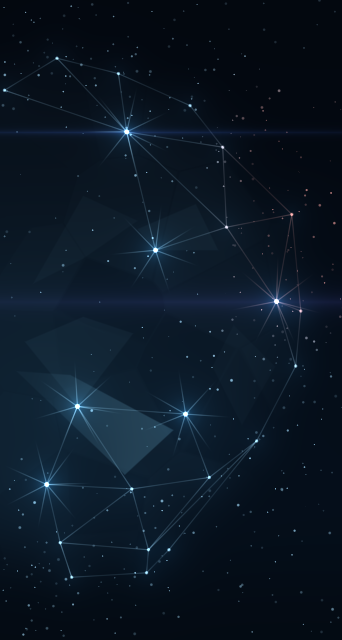
Write a WebGL 2 fragment shader that draws this background.

```glsl
#version 300 es
precision highp float;
// A dark globe of linked stars: faint facets, thin web, glowing hubs and scattered dust.
uniform vec2 u_resolution;
out vec4 fragColor;

// Lengths are fractions of the canvas height.
const vec2 GLOBE_CENTER = vec2(0.07, 0.505);
const float GLOBE_RADIUS = 0.405;
const float LINE_WIDTH = 0.0019;
const float RAY_LENGTH = 0.075;
const float RAY_COUNT = 7.0;
const int HUBS = 6;
const int DUST_LAYERS = 4;
const vec3 NIGHT = vec3(0.012, 0.030, 0.060);
const vec3 DEEP_BLUE = vec3(0.018, 0.055, 0.100);
const vec3 GLOBE_TINT = vec3(0.026, 0.046, 0.058);
const vec3 FACET_TINT = vec3(0.090, 0.135, 0.150);
const vec3 COOL = vec3(0.62, 0.80, 0.88);
const vec3 WARM = vec3(0.88, 0.55, 0.50);
const vec3 GLOW = vec3(0.10, 0.30, 0.44);
const vec3 VIOLET = vec3(0.075, 0.070, 0.165);

// Web corners, hubs first.
const vec2 NODE[23] = vec2[23](
  vec2(.198, .794), vec2(.243, .609), vec2(.432, .529), vec2(.121, .365),
  vec2(.290, .353), vec2(.073, .243), vec2(.354, .645), vec2(.232, .141),
  vec2(.094, .152), vec2(.348, .770), vec2(.185, .885), vec2(.089, .909),
  vec2(.007, .859), vec2(.297, .835), vec2(.456, .665), vec2(.470, .514),
  vec2(.462, .428), vec2(.401, .311), vec2(.327, .254), vec2(.206, .236),
  vec2(.264, .141), vec2(.229, .105), vec2(.112, .098));
// Chains of corners; -1 lifts the pen.
const int RIM[14] = int[14](12, 11, 10, 13, 9, 14, 15, 16, 17, 20, 21, 22, 8, 12);
const int WEB[39] = int[39](11, 0, 9, 6, 1, 0, 6, 2, 15, -1, 10, 0, 12, -1, 6, 14, 2, 16, -1,
  22, 8, 5, 3, 4, 18, 19, 3, -1, 5, 19, 8, 7, 19, -1, 21, 7, 18, 17, 7);

vec2 hash2(vec2 p) {
  vec3 q = fract(vec3(p.xyx) * vec3(0.1031, 0.1030, 0.0973));
  q += dot(q, q.yzx + 33.33);
  return fract((q.xx + q.yz) * q.zy);
}

// Thin segment, brighter towards its ends.
float link(vec2 p, vec2 a, vec2 b) {
  vec2 ab = b - a;
  float t = clamp(dot(p - a, ab) / dot(ab, ab), 0.0, 1.0);
  float ends = abs(2.0 * t - 1.0);
  return smoothstep(LINE_WIDTH, 0.0, length(p - a - ab * t)) * mix(0.45, 1.0, ends * ends);
}

float side(vec2 p, vec2 a, vec2 b) {
  vec2 e = normalize(b - a), d = p - a;
  return e.x * d.y - e.y * d.x;
}

// Convex quad, corners in clockwise order.
float quad(vec2 p, vec2 a, vec2 b, vec2 c, vec2 d) {
  float s = max(max(side(p, a, b), side(p, b, c)), max(side(p, c, d), side(p, d, a)));
  return smoothstep(0.0015, -0.0015, s);
}

// Signed random shade per Voronoi cell.
float cellShade(vec2 p) {
  vec2 base = floor(p);
  float nearest = 9.0, second = 9.0, shade = 0.0;
  for (int k = 0; k < 9; k++) {
    vec2 cell = base + vec2(k % 3 - 1, k / 3 - 1);
    float d = length(cell + hash2(cell + 40.0) - p);
    if (d < nearest) { second = nearest; nearest = d; shade = hash2(cell + 71.0).x - 0.5; }
    else second = min(second, d);
  }
  return shade * smoothstep(0.0, 0.04, second - nearest);
}

// Scattered dots, densest around the globe's limb.
float dust(vec2 p, float density) {
  float sum = 0.0;
  for (int i = 0; i < DUST_LAYERS; i++) {
    vec2 g = p / (0.023 + 0.004 * float(i)) + 17.0 * float(i);
    vec2 cell = floor(g);
    vec2 pick = hash2(cell + 5.0), spot = 0.15 + 0.7 * hash2(cell + 90.0);
    float radius = mix(0.0016, 0.0034, pick.y * pick.y);
    float d = length(g - cell - spot) * (0.023 + 0.004 * float(i));
    float light = mix(0.22, 1.0, pow(hash2(cell + 13.0).x, 2.5));
    sum += step(pick.x, density) * light * smoothstep(radius, radius * 0.25, d);
  }
  return sum;
}

void main() {
  vec2 p = gl_FragCoord.xy / u_resolution.y;
  float r = length(p - GLOBE_CENTER);
  float inside = smoothstep(GLOBE_RADIUS + 0.05, GLOBE_RADIUS - 0.12, r);
  float warmth = smoothstep(0.29, 0.42, p.x) * smoothstep(0.40, 0.56, p.y) * smoothstep(0.93, 0.80, p.y);
  vec3 tint = mix(COOL, WARM, warmth);

  // Sky and globe body
  vec3 color = mix(DEEP_BLUE, NIGHT, smoothstep(0.25, 0.95, p.y));
  color *= mix(0.75, 1.0, smoothstep(0.0, 0.2, p.y));
  color += GLOBE_TINT * inside * mix(1.0, 0.65, smoothstep(0.5, 0.85, p.y));
  color += vec3(0.010, 0.028, 0.034) * exp(-dot(p - vec2(0.05, 0.4), p - vec2(0.05, 0.4)) * 22.0);

  // Facets
  float facets = 0.16 * cellShade(p * 8.0) * inside;
  facets += mix(0.2, 1.0, smoothstep(0.03, 0.24, p.x)) * quad(p, vec2(.026, .42), vec2(.11, .414), vec2(.271, .328), vec2(.195, .258));
  facets += 0.16 * quad(p, vec2(.13, .694), vec2(.215, .655), vec2(.13, .596), vec2(.052, .557));
  facets += 0.22 * quad(p, vec2(.215, .642), vec2(.306, .681), vec2(.341, .609), vec2(.243, .609));
  facets += 0.24 * quad(p, vec2(.039, .466), vec2(.13, .505), vec2(.208, .479), vec2(.121, .365));
  facets += 0.12 * quad(p, vec2(.365, .492), vec2(.43, .427), vec2(.378, .336), vec2(.332, .427));
  color += FACET_TINT * facets;

  // Horizontal lens streaks
  color += VIOLET * exp(-abs(p.y - 0.528) / 0.014) * mix(0.45, 0.75, smoothstep(0.0, 0.4, p.x));
  color += vec3(0.06, 0.10, 0.22) * exp(-abs(p.y - 0.793) / 0.004) * exp(-abs(p.x - 0.2) * 3.0);

  // Web lines
  float lines = 0.0;
  for (int i = 1; i < 13; i++) lines += 0.8 * link(p, NODE[RIM[i - 1]], NODE[RIM[i]]);
  for (int i = 1; i < 39; i++)
    if (min(WEB[i - 1], WEB[i]) >= 0) lines += link(p, NODE[WEB[i - 1]], NODE[WEB[i]]);
  color += tint * 0.30 * min(lines, 1.6);

  // Dust
  float density = 0.07 + 0.26 * exp(-pow((r - 0.40) / 0.10, 2.0));
  color += tint * 0.75 * dust(p, density);

  // Nodes, with halos and rays on the hubs
  for (int i = 0; i < 23; i++) {
    vec2 d = p - NODE[i];
    float dist = length(d), hub = i < HUBS ? 1.0 : 0.0;
    float radius = mix(0.0036, 0.0050, hub);
    color += mix(tint, vec3(1.0), hub * 0.6) * mix(0.7, 1.0, hub) * smoothstep(radius, radius * 0.4, dist);
    color += GLOW * (mix(0.12, 0.42, hub) * exp(-dist / 0.022) + hub * 0.5 * exp(-dist / 0.007));
    float sector = 6.2832 / RAY_COUNT;
    float angle = mod(atan(d.y, d.x + 1e-6) + float(i) * 1.7, sector) - 0.5 * sector;
    float ray = smoothstep(LINE_WIDTH, 0.0, dist * abs(sin(angle)));
    color += hub * tint * 0.32 * ray * smoothstep(RAY_LENGTH, 0.0, dist);
  }
  fragColor = vec4(min(color, 1.0), 1.0);
}
```
